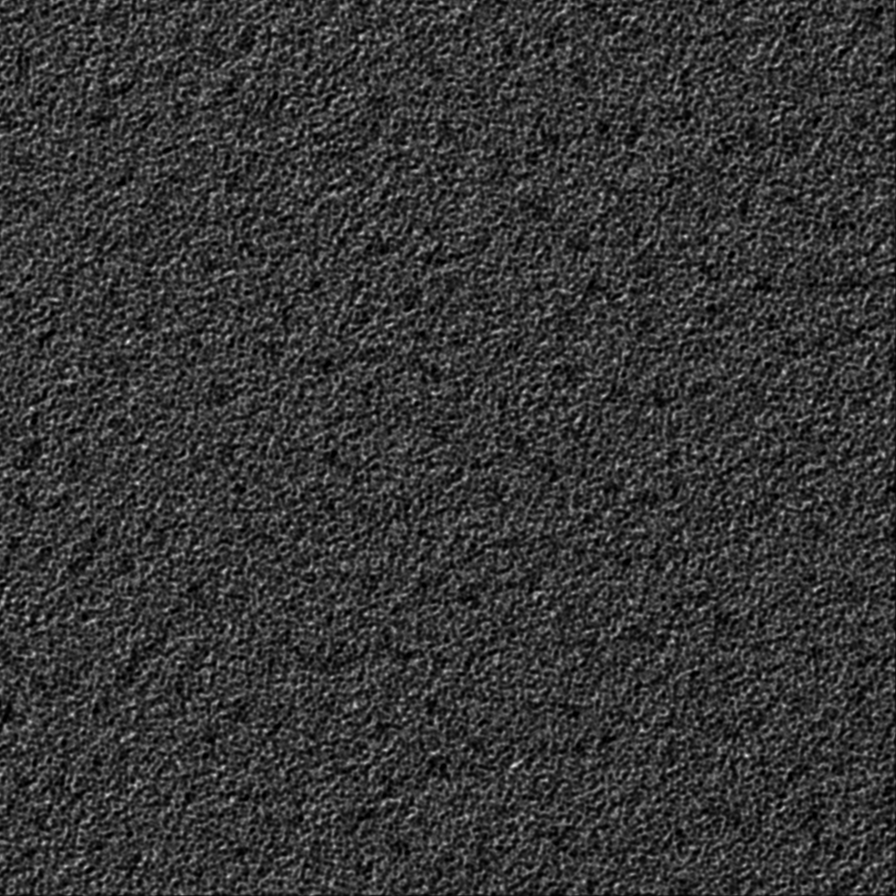
Give the GLSL for this texture, as a Shadertoy shader.

```glsl
const int LAYERS = 5;
// Cells per canvas height and contrast of each relief layer, fine to broad
const float LAYER_SCALE[LAYERS] = float[](152.0, 106.0, 64.0, 31.0, 14.0);
const float LAYER_WEIGHT[LAYERS] = float[](0.50, 0.32, 0.21, 0.11, 0.04);
const float NOISE_DEVIATION = 0.22;
const vec2 LIGHT_DIRECTION = vec2(-0.66, 0.75);
const float RELIEF_STEP = 0.45;      // in cells of each layer
const float LAYER_TURN = 0.9;        // radians between layer grids
const float GRAIN_SCALE = 184.0;
const float GRAIN_WEIGHT = 0.55;
const float PIT_SCALE = 42.0;
const float PIT_DEPTH = 1.0;
const float MID_GREY = 0.209;
const float CONTRAST = 0.122;
const float HIGHLIGHT_LIFT = 0.016;
const float LIGHT_FALLOFF = 0.10;    // upper left to lower right
const float EDGE_WIDTH = 0.004;
const float EDGE_SHADE = 0.6;
const float TAU = 6.28319;

float hash(vec2 p) {
    vec3 q = fract(p.xyx * 0.1031);
    q += dot(q, q.yzx + 33.33);
    return fract((q.x + q.y) * q.z);
}

vec2 gradient(vec2 cell) {
    float angle = TAU * hash(cell);
    return vec2(cos(angle), sin(angle));
}

float gradientNoise(vec2 p) {
    vec2 cell = floor(p);
    vec2 f = p - cell;
    vec2 blend = f * f * f * (f * (f * 6.0 - 15.0) + 10.0);
    vec2 right = vec2(1.0, 0.0);
    vec2 up = vec2(0.0, 1.0);
    float bottom = mix(dot(gradient(cell), f),
                       dot(gradient(cell + right), f - right), blend.x);
    float top = mix(dot(gradient(cell + up), f - up),
                    dot(gradient(cell + 1.0), f - 1.0), blend.x);
    return mix(bottom, top, blend.y);
}

mat2 rotation(float angle) {
    float c = cos(angle);
    float s = sin(angle);
    return mat2(c, s, -s, c);
}

// Side-lit relief: each layer is brighter where it rises away from the light
float litRelief(vec2 uv) {
    float shade = 0.0;
    for (int i = 0; i < LAYERS; i++) {
        mat2 turn = rotation(0.4 + LAYER_TURN * float(i));
        vec2 p = turn * uv * LAYER_SCALE[i] + 37.3 * float(i + 1);
        vec2 towardLight = turn * LIGHT_DIRECTION * RELIEF_STEP;
        float slope = gradientNoise(p) - gradientNoise(p + towardLight);
        shade += LAYER_WEIGHT[i] * slope / NOISE_DEVIATION;
    }
    return shade;
}

// Round grains that break up the ridges of the relief
float grains(vec2 uv) {
    vec2 p = rotation(1.0) * uv * GRAIN_SCALE + 211.9;
    return GRAIN_WEIGHT * gradientNoise(p) / NOISE_DEVIATION;
}

// Sparse dark hollows between the clumps of grain
float pits(vec2 uv) {
    vec2 p = rotation(0.7) * uv * PIT_SCALE + 91.7;
    return PIT_DEPTH * smoothstep(0.2, 0.45, gradientNoise(p));
}

// Ragged shadow along the right and bottom borders
float borderLight(vec2 uv, float aspect) {
    float inset = min(aspect - uv.x, uv.y);
    float ragged = EDGE_WIDTH * (0.6 + 2.0 * gradientNoise(uv * 45.0));
    return 1.0 - EDGE_SHADE * (1.0 - smoothstep(0.0, max(ragged, 0.001), inset));
}

void mainImage(out vec4 fragColor, in vec2 fragCoord) {
    vec2 uv = fragCoord / iResolution.y;
    float aspect = iResolution.x / iResolution.y;

    float shade = litRelief(uv) + grains(uv) - pits(uv);
    shade += LIGHT_FALLOFF * (uv.y - uv.x / aspect);

    // Tone curve with deep shadows and a longer tail of highlights
    shade = max(shade, -3.0);
    float grey = MID_GREY + CONTRAST * shade + HIGHLIGHT_LIFT * shade * shade;
    grey *= borderLight(uv, aspect);

    fragColor = vec4(vec3(clamp(grey, 0.0, 1.0)), 1.0);
}
```
